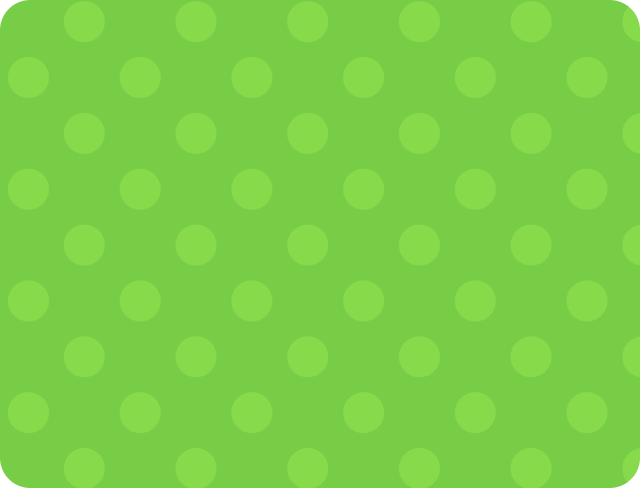
Reproduce this pattern procedurally as a Shadertoy shader.

```glsl
// Staggered pale green polka dots on a green card with rounded white corners.

// Lengths are fractions of the canvas height
#define DOT_PITCH 0.2289
#define DOT_RADIUS 0.0420
#define DOT_ORIGIN vec2(0.1728, 0.0400)
#define CORNER_RADIUS 0.062
#define CARD_COLOR vec3(0.47, 0.805, 0.28)
#define DOT_COLOR vec3(0.53, 0.855, 0.29)
#define CORNER_COLOR vec3(1.0)

// Distance to the nearest dot of a square grid
float dotGrid(vec2 p) {
    vec2 cell = p - DOT_PITCH * round(p / DOT_PITCH);
    return length(cell) - DOT_RADIUS;
}

// Two grids, offset by half a pitch, make the staggered rows
float staggeredDots(vec2 p) {
    return min(dotGrid(p), dotGrid(p - 0.5 * DOT_PITCH));
}

float roundedBox(vec2 p, vec2 halfSize, float radius) {
    vec2 q = abs(p) - halfSize + radius;
    return length(max(q, 0.0)) + min(max(q.x, q.y), 0.0) - radius;
}

// Coverage of a shape, smoothed over one pixel
float coverage(float dist, float pixel) {
    return clamp(0.5 - dist / pixel, 0.0, 1.0);
}

void mainImage(out vec4 fragColor, in vec2 fragCoord) {
    float pixel = 1.0 / iResolution.y;
    vec2 p = fragCoord * pixel;
    vec2 halfSize = 0.5 * iResolution.xy * pixel;

    // Dots on the card
    float dots = coverage(staggeredDots(p - DOT_ORIGIN), pixel);
    vec3 color = mix(CARD_COLOR, DOT_COLOR, dots);

    // Rounded outline
    float card = coverage(roundedBox(p - halfSize, halfSize, CORNER_RADIUS), pixel);
    fragColor = vec4(mix(CORNER_COLOR, color, card), 1.0);
}
```
